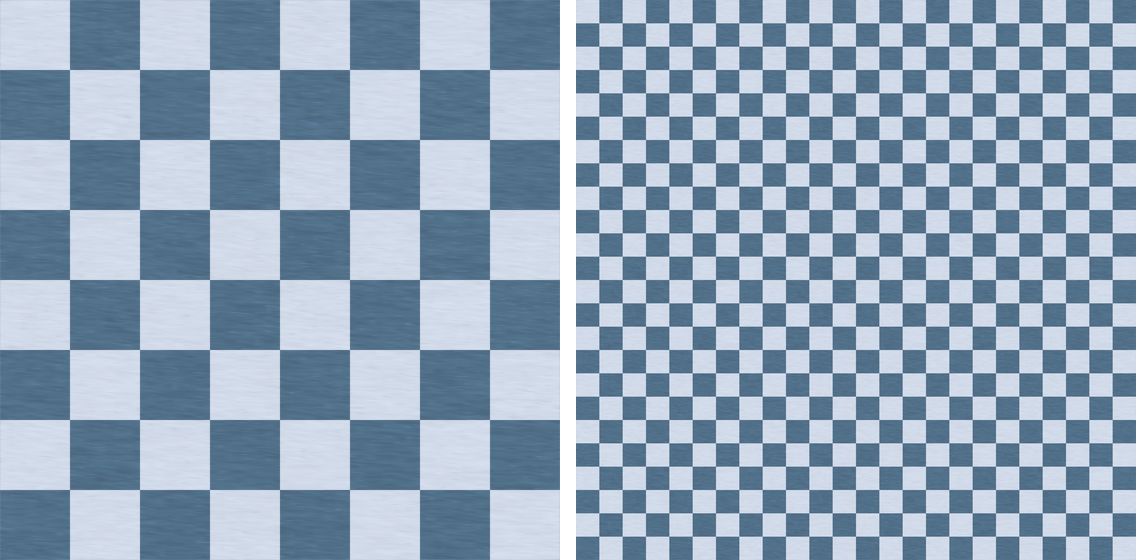
Left, the tile; right, the same tile 3 across and 3 down.
Give the GLSL for this pattern, as a Shadertoy shader.

```glsl
// Checkerboard of steel-blue and pale blue squares with a brushed grain.
// A product of triangle waves gives the smooth-edged checker; stretched,
// sheared value noise on a wrapping lattice gives the slanted strokes.

#define SQUARES 8.0            // squares across and down, even so it tiles
#define DARK vec3(0.316, 0.436, 0.536)
#define LIGHT vec3(0.823, 0.857, 0.915)
#define EDGE 0.58              // half-width of edge smoothing, in pixels
#define TILT (9.0 / 128.0)     // stroke slope; TILT * rows must be whole
#define GRAIN_DARK 0.21        // brightness swing on dark squares
#define GRAIN_LIGHT 0.07       // brightness swing on light squares
#define STREAK_DARK 0.07       // sparse pale strokes on dark squares
#define STREAK_LIGHT 0.055     // sparse dark strokes on light squares

// Integer hash of a lattice cell to 0..1
float hash(vec2 cell, uint seed) {
    uvec2 q = uvec2(cell);
    uint h = q.x * 1597334677u ^ q.y * 3812015801u ^ seed * 2654435769u;
    h = (h ^ (h >> 16)) * 2146121005u;
    h = (h ^ (h >> 15)) * 2221713035u;
    h ^= h >> 16;
    return float(h >> 8) / 16777216.0;
}

// Lattice value; crossing the side edge shifts rows to undo the shear
float latticeValue(vec2 cell, vec2 count, uint seed) {
    cell.y -= floor(cell.x / count.x) * TILT * count.y;
    return hash(mod(floor(cell + 0.5), count), seed);
}

// Tiling value noise; count holds stroke columns and rows
float strokeNoise(vec2 uv, vec2 count, uint seed) {
    vec2 p = vec2(uv.x, uv.y + TILT * uv.x) * count;
    vec2 cell = floor(p);
    vec2 f = fract(p);
    f = f * f * (3.0 - 2.0 * f);
    float a = latticeValue(cell, count, seed);
    float b = latticeValue(cell + vec2(1, 0), count, seed);
    float c = latticeValue(cell + vec2(0, 1), count, seed);
    float d = latticeValue(cell + vec2(1, 1), count, seed);
    return mix(mix(a, b, f.x), mix(c, d, f.x), f.y);
}

// 0 on dark squares, 1 on light ones
float checker(vec2 uv) {
    vec2 wave = abs(mod(uv * SQUARES - 0.5, 2.0) - 1.0) - 0.5;
    vec2 edge = clamp(wave * iResolution.xy / (SQUARES * EDGE), -1.0, 1.0);
    return 0.5 - 0.5 * edge.x * edge.y;
}

void mainImage(out vec4 fragColor, in vec2 fragCoord) {
    vec2 uv = fragCoord / iResolution.xy;
    float light = checker(uv);

    // Brushed grain from broad to fine strokes, centred on zero
    float grain = 0.27 * strokeNoise(uv, vec2(16, 128), 1u)
                + 0.33 * strokeNoise(uv, vec2(36, 256), 2u)
                + 0.40 * strokeNoise(uv, vec2(56, 384), 3u) - 0.5;

    // Sparse strokes lean toward the opposite colour
    float streak = smoothstep(0.74, 1.0, strokeNoise(uv, vec2(48, 384), 4u));

    vec3 color = mix(DARK, LIGHT, light);
    color *= 1.0 + grain * mix(GRAIN_DARK, GRAIN_LIGHT, light);
    float lean = streak * mix(STREAK_DARK, STREAK_LIGHT, light);
    color = mix(color, mix(LIGHT, DARK, light), lean);
    fragColor = vec4(color, 1.0);
}
```
